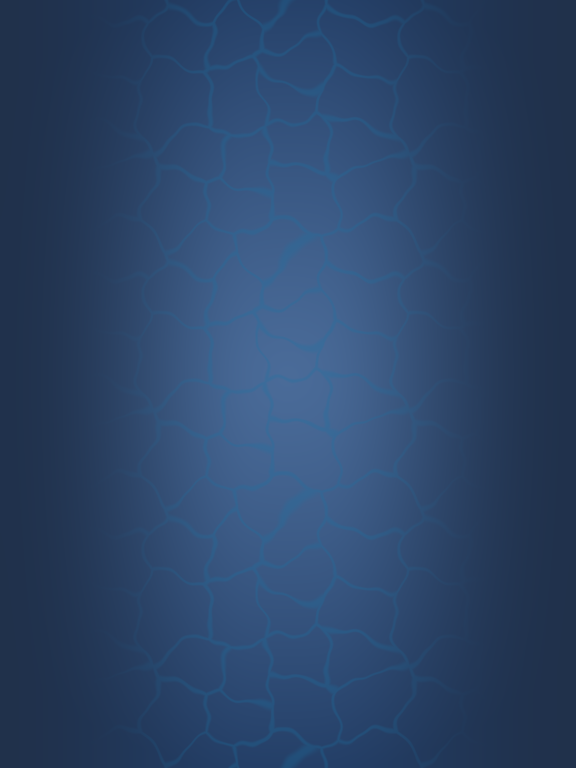
Give the GLSL for this background, as a Shadertoy shader.

```glsl
const float TAU = 6.2831853;
const vec2 CELLS = vec2(4.0, 5.0);   // cells in one repeating tile
const float TILES = 3.0;             // tiles along the canvas height

const vec3 DEEP_BLUE = vec3(0.137, 0.243, 0.400);
const vec3 GLOW_BLUE = vec3(0.290, 0.420, 0.598);
const vec3 SIDE_NAVY = vec3(0.123, 0.188, 0.290);
const vec3 VEIN_TEAL = vec3(0.100, 0.450, 0.640);

vec2 hash2(vec2 p) {
    vec2 s = vec2(dot(p, vec2(127.1, 311.7)), dot(p, vec2(269.5, 183.3)));
    return fract(sin(s) * 4375.85);
}

// Layered sines that bend the cell walls and still tile
vec2 ripple(vec2 tile) {
    vec2 a = TAU * tile.yx;
    vec2 b = TAU * tile;
    return 0.018 * sin(3.0 * a + b + 0.7)
         + 0.010 * sin(6.0 * a - 2.0 * b + 2.1)
         + 0.002 * sin(13.0 * a + 5.0 * b);
}

// Gap between the two nearest seeds: zero on a cell wall
float wallGap(vec2 g, vec2 period, float jitter) {
    vec2 base = floor(g);
    vec2 shape = vec2(1.0, period.x / period.y);
    float nearest = 9.0;
    float second = 9.0;
    for (int y = -2; y <= 2; y++) {
        for (int x = -2; x <= 2; x++) {
            vec2 cell = base + vec2(x, y);
            vec2 seed = cell + 0.5 + jitter * (hash2(mod(cell, period)) - 0.5);
            float d = length((seed - g) * shape);
            second = min(second, max(nearest, d));
            nearest = min(nearest, d);
        }
    }
    return second - nearest;
}

// Thin walls whose width drifts slowly across the tile
float veins(vec2 tile, float pixel) {
    vec2 g = (tile + ripple(tile)) * CELLS + vec2(-0.34, 0.47);
    float gap = wallGap(g, CELLS, 0.86);
    float width = 0.046 + 0.012 * sin(TAU * (2.0 * tile.x + tile.y)) * sin(TAU * 2.0 * tile.y);
    float soft = 0.022 + pixel;
    return 1.0 - smoothstep(width - soft, width + soft, gap);
}

float centreGlow(vec2 offset, float radius) {
    float d = min(length(offset) / radius, 1.0);
    return 1.0 - pow(d, 1.2);
}

void mainImage(out vec4 fragColor, in vec2 fragCoord) {
    vec2 uv = fragCoord / iResolution.xy;
    float side = abs(uv.x - 0.5);

    // Round glow over deep blue
    float glow = centreGlow((uv - vec2(0.5, 0.51)) * vec2(0.75, 1.0), 0.52);
    vec3 color = mix(DEEP_BLUE, GLOW_BLUE, glow);

    // Dark sides
    color = mix(color, SIDE_NAVY, 0.96 * smoothstep(0.05, 0.50, side));

    // Rippled veins, fading outwards
    vec2 tile = fragCoord / iResolution.y * TILES;
    float pixel = TILES * CELLS.x / iResolution.y;
    float fade = 1.0 - smoothstep(0.10, 0.36, side);
    color = mix(color, VEIN_TEAL, 0.28 * fade * veins(tile, pixel));

    fragColor = vec4(color, 1.0);
}
```
